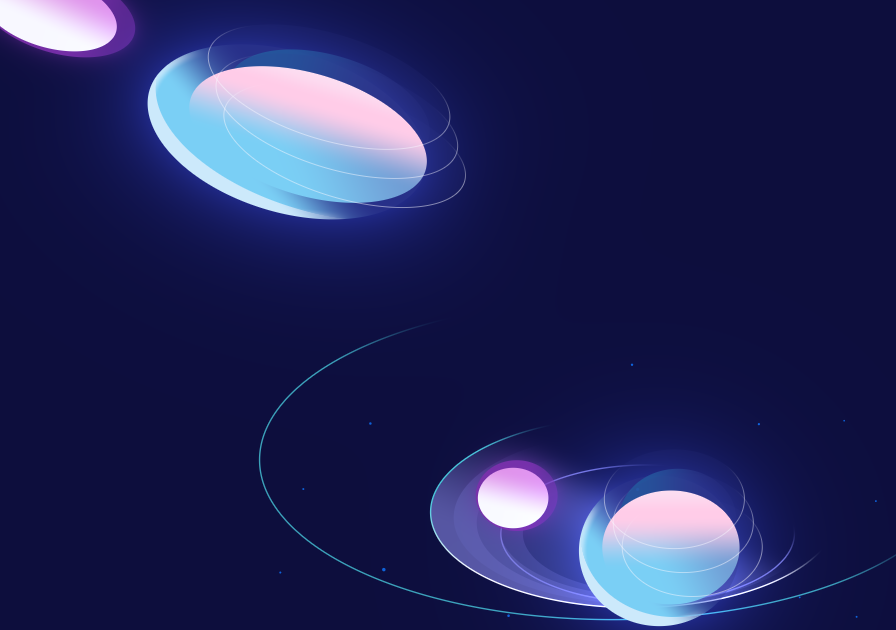
Write a WebGL 1 fragment shader that draws this background.

```glsl
precision highp float;
uniform vec2 u_resolution;

// Layout, in units of the canvas height
const vec2 BIG_POS = vec2(0.489, 0.7865);
const vec2 BIG_SIZE = vec2(0.195, 0.0965);
const vec2 LOW_POS = vec2(1.065, 0.131);
const vec2 LOW_SIZE = vec2(0.109, 0.0905);
const vec2 MOON_POS = vec2(0.8145, 0.2095);
const vec2 MOON_SIZE = vec2(0.056, 0.048);
const vec2 CORNER_POS = vec2(0.078, 0.9815);
const vec2 CORNER_SIZE = vec2(0.111, 0.0565);
const vec2 ORBIT_POS = vec2(0.972, 0.27);
const vec2 ORBIT_SIZE = vec2(0.56, 0.2535);
const vec2 DISK_POS = vec2(1.007, 0.187);
const vec2 DISK_SIZE = vec2(0.3235, 0.1515);
const vec2 CORE_POS = vec2(1.028, 0.153);
const vec2 CORE_SIZE = vec2(0.233, 0.109);
const float TILT = 0.297;
const float LINE = 0.0011;
const float STAR_CELL = 0.13;

const vec3 NIGHT = vec3(0.05, 0.055, 0.24);
const vec3 GLOW = vec3(0.07, 0.10, 0.28);
const vec3 INDIGO = vec3(0.20, 0.23, 0.56);
const vec3 TEAL = vec3(0.13, 0.37, 0.63);
const vec3 CYAN = vec3(0.48, 0.81, 0.96);
const vec3 SLATE = vec3(0.44, 0.61, 0.83);
const vec3 PINK = vec3(1.0, 0.80, 0.91);
const vec3 WHITE = vec3(0.97, 0.97, 1.0);
const vec3 ORCHID = vec3(0.87, 0.57, 0.90);
const vec3 PURPLE = vec3(0.48, 0.18, 0.66);
const vec3 LAVENDER = vec3(0.43, 0.43, 0.76);
const vec3 AQUA = vec3(0.28, 0.78, 0.85);
const vec3 STAR_BLUE = vec3(0.05, 0.38, 0.85);

float hash(vec2 p) {
  vec3 q = fract(p.xyx * vec3(0.1031, 0.1030, 0.0973));
  q += dot(q, q.yzx + 33.33);
  return fract((q.x + q.y) * q.z);
}

// Approximate signed distance to an ellipse
float ellipse(vec2 p, vec2 r) {
  float k = max(length(p / r), 0.001);
  return k * (k - 1.0) / max(length(p / (r * r)), 0.001);
}

float fill(float d) { return clamp(0.5 - d * u_resolution.y, 0.0, 1.0); }

float stroke(float d, float w) {
  return clamp(0.5 + (w - abs(d)) * u_resolution.y, 0.0, 1.0);
}

vec2 rotate(vec2 p, float a) {
  float c = cos(a), s = sin(a);
  return vec2(c * p.x - s * p.y, s * p.x + c * p.y);
}

// Orbit line fading out toward the upper right
float arc(vec2 p, vec2 r, float end) {
  vec2 n = p / r;
  return stroke(ellipse(p, r), LINE) * (1.0 - smoothstep(end - 0.7, end, n.x + n.y));
}

vec3 planet(vec3 col, vec2 p, vec2 r) {
  vec2 n = p / r;
  vec2 bodySize = r * vec2(1.17, 1.32);
  float body = ellipse(p + r * vec2(0.17, 0.06), bodySize);
  col += GLOW * exp(-max(body, 0.0) / 0.06);

  // Translucent cap and shell
  float cap = ellipse(p - r * vec2(0.1, 0.5), r * vec2(0.85, 0.88));
  float lit = 1.0 - smoothstep(-1.1, 0.15, n.x + 0.8 * n.y);
  vec3 shell = mix(INDIGO, CYAN, lit);
  float rim = smoothstep(-0.16, -0.02, body / r.y) * smoothstep(0.3, 0.9, lit);
  float band = fill(-ellipse(p - r * vec2(0.05, 0.2), r * vec2(1.36, 1.42)));
  shell = mix(shell, WHITE, max(rim * 0.55, band * lit * 0.65));
  col = mix(col, shell, fill(body) * mix(0.35, 1.0, lit));
  col = mix(col, mix(TEAL, INDIGO, smoothstep(-0.5, 0.7, n.x)),
            fill(cap) * mix(0.85, 0.15, smoothstep(-0.4, 0.9, n.x)));

  // Bright inner face
  vec3 face = mix(CYAN, SLATE, smoothstep(-0.4, 0.9, n.x + 0.4 * n.y));
  face = mix(face, PINK, smoothstep(-0.4, 0.55, n.y));
  face = mix(face, WHITE, 0.4 * smoothstep(0.6, 1.0, n.y));
  col = mix(col, face, fill(ellipse(p, r)));

  // Thin rings sweeping over the face
  for (int i = 0; i < 3; i++) {
    float k = float(i);
    vec2 q = p - r * vec2(0.05 + 0.13 * k, 0.85 - 0.42 * k);
    float d = ellipse(q, r * vec2(1.02, 0.87));
    float fade = 1.0 - smoothstep(-0.1, 0.65, q.y / r.y);
    col = mix(col, INDIGO, 0.12 * fill(d) * fill(-ellipse(p, r)));
    col = mix(col, WHITE, stroke(d, LINE * 0.7) * fade * 0.5);
  }
  return col;
}

vec3 moon(vec3 col, vec2 p, vec2 r) {
  vec2 n = p / r;
  float halo = ellipse(p - r * vec2(0.1, 0.08), r * vec2(1.16, 1.17));
  col = mix(col, PURPLE, 0.3 * exp(-max(halo, 0.0) / 0.015));
  col = mix(col, PURPLE, fill(halo) * (0.9 - 0.4 * smoothstep(0.3, 1.2, n.x)));
  vec3 face = mix(WHITE, ORCHID, smoothstep(-0.5, 0.9, n.y + 0.3 * n.x));
  return mix(col, face, fill(ellipse(p, r)));
}

void main() {
  vec2 p = gl_FragCoord.xy / u_resolution.y;
  vec3 col = NIGHT;

  // Scattered stars over the lower part
  vec2 cell = floor(p / STAR_CELL);
  float seed = hash(cell + 7.0);
  vec2 spot = (cell + 0.15 + 0.7 * vec2(hash(cell + 19.0), hash(cell + 41.0))) * STAR_CELL;
  float star = fill(length(p - spot) - mix(0.0008, 0.0028, seed * seed));
  col = mix(col, STAR_BLUE, star * step(0.45, seed) * step(p.y, 0.43) * step(0.4, p.x));

  // Nested layers of the orbital disk
  for (int i = 0; i < 5; i++) {
    float t = float(i) / 4.0;
    vec2 r = mix(DISK_SIZE, CORE_SIZE * 0.85, t);
    vec2 q = p - mix(DISK_POS, CORE_POS, t);
    float f = q.x / r.x + q.y / r.y;
    float fade = 1.0 - smoothstep(-1.1, 0.4, f);
    col = mix(col, mix(LAVENDER, INDIGO * 0.75, t), fill(ellipse(q, r)) * fade * 0.75);
  }
  col = mix(col, AQUA, arc(p - ORBIT_POS, ORBIT_SIZE, 0.45) * 0.8);
  col = mix(col, mix(AQUA, WHITE, smoothstep(0.22, 0.08, p.y)), arc(p - DISK_POS, DISK_SIZE, 0.55));
  col = mix(col, LAVENDER * 1.2, arc(p - CORE_POS, CORE_SIZE, 1.15) * 0.8);

  // Planets and moons
  col = moon(col, p - MOON_POS, MOON_SIZE);
  col = moon(col, rotate(p - CORNER_POS, TILT), CORNER_SIZE);
  col = planet(col, rotate(p - BIG_POS, TILT), BIG_SIZE);
  col = planet(col, p - LOW_POS, LOW_SIZE);
  gl_FragColor = vec4(col, 1.0);
}
```
